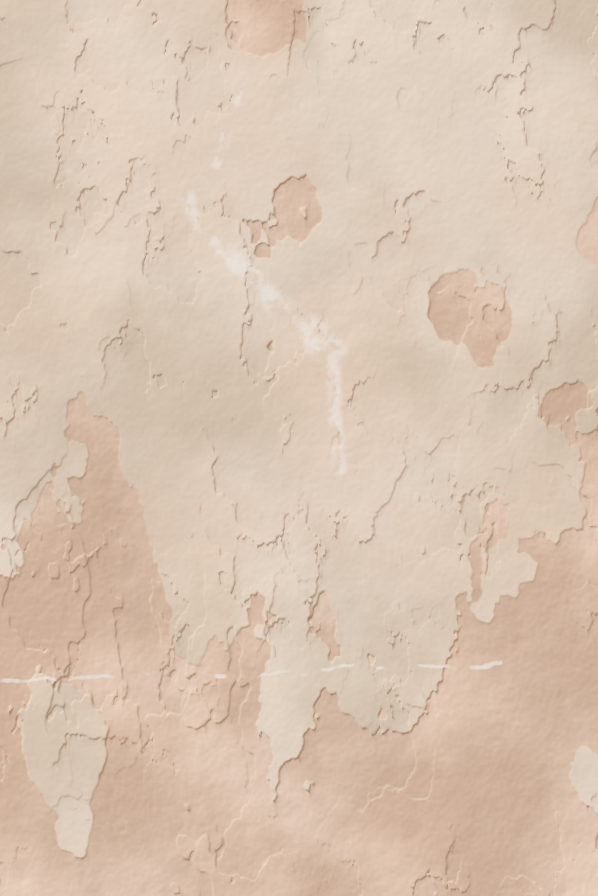
Write a WebGL 1 fragment shader that draws this texture.

```glsl
precision highp float;
uniform vec2 u_resolution;

const vec3 CREAM_LIGHT = vec3(0.878, 0.820, 0.757);
const vec3 CREAM_DARK = vec3(0.815, 0.745, 0.670);
const vec3 PINK_LIGHT = vec3(0.882, 0.785, 0.712);
const vec3 PINK_DARK = vec3(0.805, 0.690, 0.605);
const vec3 CREVICE = vec3(0.56, 0.43, 0.33);
const vec3 RIM = vec3(0.92, 0.85, 0.77);
const vec3 CHALK = vec3(0.91, 0.88, 0.85);
const vec2 SHADOW_DIR = vec2(0.60, -0.80);

float hash(vec2 p) {
  vec3 q = fract(p.xyx * 0.1031);
  q += dot(q, q.yzx + 33.33);
  return fract((q.x + q.y) * q.z);
}

float noise(vec2 p) {
  vec2 i = floor(p), f = fract(p);
  f = f * f * (3.0 - 2.0 * f);
  return mix(mix(hash(i), hash(i + vec2(1, 0)), f.x),
             mix(hash(i + vec2(0, 1)), hash(i + vec2(1, 1)), f.x), f.y);
}

float fbm(vec2 p) {
  float sum = 0.0, amp = 0.516;
  for (int i = 0; i < 5; i++) {
    sum += amp * noise(p);
    p = mat2(0.8, 0.6, -0.6, 0.8) * p * 2.03 + 17.3;
    amp *= 0.5;
  }
  return sum;
}

float blob(vec2 p, vec2 center, vec2 radius) {
  vec2 q = (p - center) / radius;
  return exp(-dot(q, q));
}

// Height of the top coat: positive where it remains, negative where it peeled
float coat(vec2 p) {
  float border = 0.28 + 0.17 * (1.0 - smoothstep(0.13, 0.21, p.x))
               + 0.15 * smoothstep(0.48, 0.63, p.x);
  float h = clamp((p.y - border) * 1.7, -0.24, 0.27);
  h -= 0.44 * blob(p, vec2(0.52, 0.64), vec2(0.060, 0.075));
  h -= 0.42 * blob(p, vec2(0.28, 0.97), vec2(0.045, 0.050));
  h -= 0.42 * blob(p, vec2(0.66, 0.73), vec2(0.040, 0.050));
  h += 0.38 * blob(p, vec2(0.07, 0.16), vec2(0.080, 0.080));
  h += 0.36 * blob(p, vec2(0.65, 0.12), vec2(0.050, 0.060));
  return h + (fbm(p * vec2(13.0, 9.0) + 4.0) - 0.5) * 0.9;
}

// Height of thin flakes lying on either coat
float flake(vec2 p, float scale, float seed) {
  return fbm(p * vec2(1.35, 0.85) * scale + seed) - 0.46;
}

// Signed distance to the zero contour, with its uphill direction
vec3 contour(float h, float hx, float hy, float e) {
  vec2 g = vec2(hx - h, hy - h) / e;
  float steep = max(length(g), 0.8);
  return vec3(h / steep, g / steep);
}

// Dark crevice on the shaded side of an edge, pale rim on the lit side
vec3 shadeEdge(vec3 color, vec3 edge, float strength) {
  float facing = dot(-edge.yz, SHADOW_DIR);
  float thin = exp(-pow(abs(edge.x) / 0.0014, 2.0));
  float shade = exp(-abs(edge.x) / 0.005) * step(edge.x, 0.0);
  float dark = max(facing, 0.0) * (0.60 * thin + 0.16 * shade);
  color = mix(color, CREVICE, strength * dark);
  return mix(color, RIM, strength * max(-facing, 0.0) * thin * 0.75);
}

float segment(vec2 p, vec2 a, vec2 b) {
  vec2 ab = b - a;
  return length(p - a - ab * clamp(dot(p - a, ab) / dot(ab, ab), 0.0, 1.0));
}

// Ragged chalky scratch that fades away from its core
float scratch(vec2 p, vec2 a, vec2 b, float width) {
  float d = segment(p, a, b);
  float wear = fbm(p * vec2(75.0, 60.0));
  return (1.0 - smoothstep(0.3, 1.0, d / width)) * smoothstep(0.36, 0.62, wear);
}

void main() {
  vec2 p = gl_FragCoord.xy / u_resolution.y;
  float e = 0.0015;

  // Two mottled coats of plaster
  float mottle = smoothstep(0.28, 0.72, fbm(p * 7.0 + 31.0) + 0.10 * (p.y - 0.5));
  float blush = smoothstep(0.48, 0.75, fbm(p * 5.0 + 63.0));
  vec3 cream = mix(mix(CREAM_DARK, CREAM_LIGHT, mottle), PINK_LIGHT, 0.45 * blush);
  vec3 pink = mix(PINK_DARK, PINK_LIGHT, smoothstep(0.25, 0.8, fbm(p * 9.0 + 8.0)));
  vec3 edge = contour(coat(p), coat(p + vec2(e, 0)), coat(p + vec2(0, e)), e);
  float top = smoothstep(-0.0015, 0.0015, edge.x);
  vec3 color = mix(pink, cream, top);
  color = shadeEdge(color, edge, 0.35 + 0.65 * smoothstep(0.35, 0.65, noise(p * 11.0)));

  // Broken outlines of smaller flakes
  for (int i = 0; i < 4; i++) {
    float k = float(i), scale = 6.0 + 3.0 * k, seed = 19.7 * k + 5.0;
    vec3 rim = contour(flake(p, scale, seed), flake(p + vec2(e, 0), scale, seed),
                       flake(p + vec2(0, e), scale, seed), e);
    float shown = smoothstep(0.50, 0.74, noise(p * 8.0 + seed * 2.0));
    color *= 1.0 + 0.012 * shown * smoothstep(-0.002, 0.002, rim.x);
    color = shadeEdge(color, rim, shown * 0.85);
  }

  // Chalk scratch running down and a dashed horizontal one
  vec2 q = p + 0.016 * (vec2(fbm(p * 28.0), fbm(p * 28.0 + 9.0)) - 0.5);
  float chalk = scratch(q, vec2(0.267, 0.896), vec2(0.241, 0.818), 0.008);
  chalk = max(chalk, scratch(q, vec2(0.208, 0.772), vec2(0.300, 0.668), 0.014));
  chalk = max(chalk, scratch(q, vec2(0.300, 0.668), vec2(0.371, 0.609), 0.021));
  chalk = max(chalk, scratch(q, vec2(0.371, 0.609), vec2(0.378, 0.479), 0.012));
  float line = segment(q, vec2(0.0, 0.240), vec2(0.57, 0.259));
  float dashes = smoothstep(0.45, 0.65, noise(p * vec2(85.0, 30.0)));
  chalk = max(chalk, dashes * (1.0 - smoothstep(0.001, 0.003, line)));
  color = mix(color, CHALK, 0.8 * chalk);

  // Sandy relief, coarser on the bare coat
  vec2 lit = vec2(-0.0012, 0.0016);
  float sand = noise(p * 230.0) - noise((p + lit) * 230.0);
  float lumps = fbm(p * 45.0) - fbm((p + lit * 2.0) * 45.0);
  color += sand * mix(0.032, 0.022, top) + lumps * mix(0.12, 0.06, top);
  gl_FragColor = vec4(color, 1.0);
}
```
